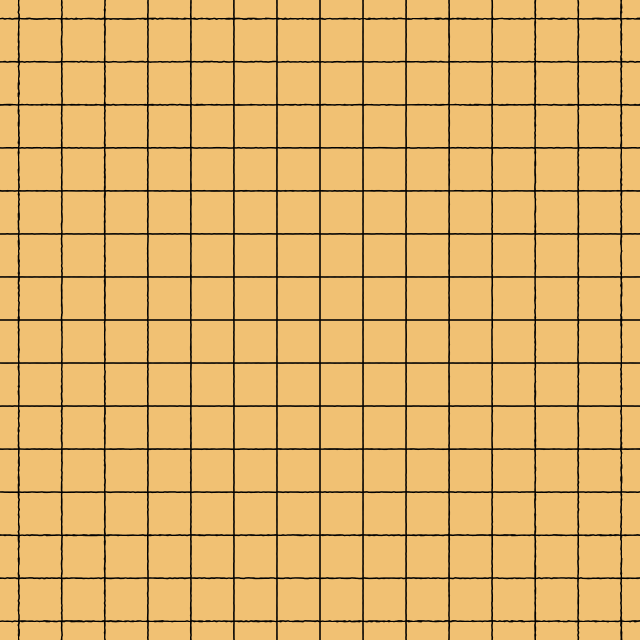
Give the GLSL for this pattern, as a Shadertoy shader.

```glsl
const vec3 BOARD_COLOR = vec3(0.945, 0.757, 0.451);
const vec3 LINE_COLOR = vec3(0.004, 0.003, 0.002);
const float CELL_SIZE = 0.06724;    // spacing of the lines, one line on each axis
const float LINE_WIDTH = 0.00245;
const float WOBBLE = 0.0014;        // line displacement per unit from the centre
const float WOBBLE_FREQUENCY = 260.0;

float hash(vec2 cell) {
    uvec2 q = uvec2(ivec2(cell)) * uvec2(1597u, 3812u);
    uint n = (q.x ^ q.y) * 2654435u;
    n = (n ^ (n >> 15u)) * 73244475u;
    n ^= n >> 16u;
    return float(n & 65535u) / 65535.0;
}

float valueNoise(vec2 p) {
    vec2 cell = floor(p);
    vec2 f = fract(p);
    f = f * f * (3.0 - 2.0 * f);
    float low = mix(hash(cell), hash(cell + vec2(1.0, 0.0)), f.x);
    float high = mix(hash(cell + vec2(0.0, 1.0)), hash(cell + vec2(1.0)), f.x);
    return mix(low, high, f.y);
}

// Share of a pixel-wide interval covered by the nearest line on each axis
vec2 lineCoverage(vec2 p, float pixel) {
    vec2 dist = abs(fract(p / CELL_SIZE + 0.5) - 0.5) * CELL_SIZE;
    vec2 right = min(dist + 0.5 * pixel, vec2(0.5 * LINE_WIDTH));
    vec2 left = max(dist - 0.5 * pixel, vec2(-0.5 * LINE_WIDTH));
    return clamp((right - left) / pixel, 0.0, 1.0);
}

void mainImage(out vec4 fragColor, in vec2 fragCoord) {
    float pixel = 1.0 / min(iResolution.x, iResolution.y);
    vec2 p = (fragCoord - 0.5 * iResolution.xy) * pixel;

    // Rough edges, growing from the centre outwards
    vec2 grain = p * WOBBLE_FREQUENCY + 1000.0;
    vec2 jitter = 2.0 * vec2(valueNoise(grain), valueNoise(grain + 517.0)) - 1.0;
    vec2 warped = p * (1.0 + WOBBLE * jitter);

    // Union of both line families
    vec2 coverage = lineCoverage(warped, pixel);
    float ink = 1.0 - (1.0 - coverage.x) * (1.0 - coverage.y);
    fragColor = vec4(mix(BOARD_COLOR, LINE_COLOR, ink), 1.0);
}
```
